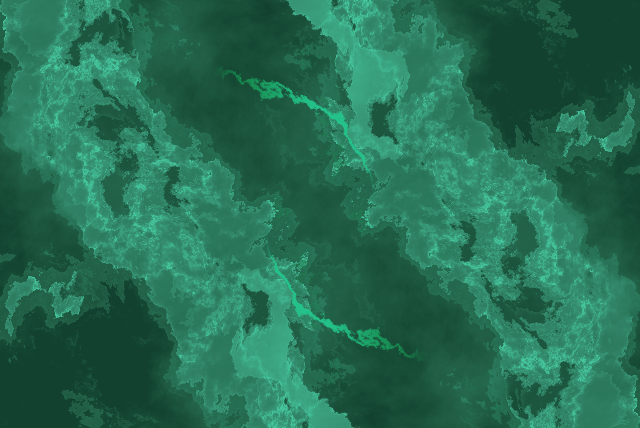
Give the GLSL for this texture, as a Shadertoy shader.

```glsl
const float SLANT = 0.55;            // lean of the two bands
const vec2 BAND_MIDDLE = vec2(0.34, 0.26);  // offset and half width at mid height
const vec2 BAND_END = vec2(0.39, 0.16);     // the same at top and bottom
const vec2 HOLLOW = vec2(0.13, 0.19);       // size of the dark centre
const float BASE_FREQ = 11.0;
const float LACUNARITY = 1.95;
const float GAIN = 0.66;
const int OCTAVES = 8;
const float ROUGHNESS = 0.47;
const float SHORE = 0.5;             // height where dark ground meets the bright plateau
const float SHELF = 0.29;            // height of the dim shelf below it
const float EDGE = 0.025;            // softness of crisp borders
const float CLOUD_EDGE = 0.35;       // softness of misty borders
const float RIM_WIDTH = 0.07;
const vec3 MOSS = vec3(0.09, 0.55, 0.31);
const vec3 VEIN = vec3(0.14, 0.76, 0.54);
const vec3 PALETTE[6] = vec3[6](
    vec3(0.07, 0.26, 0.185), vec3(0.13, 0.37, 0.27), vec3(0.15, 0.44, 0.33),
    vec3(0.19, 0.51, 0.40), vec3(0.22, 0.60, 0.47), vec3(0.27, 0.78, 0.62));
const mat3 TURN = mat3(0.0, 0.8, 0.6, -0.8, 0.36, -0.48, -0.6, -0.48, 0.64);

// Layered sines: each octave is turned and pushed along by the sum so far
float sineLayers(vec2 p, float seed) {
    vec3 q = vec3(p * BASE_FREQ, seed);
    float sum = 0.0, amp = 0.46;
    for (int i = 0; i < OCTAVES; i++) {
        sum += amp * dot(sin(q), cos(q.yzx));
        q = TURN * q * LACUNARITY + 0.8 * sum + 1.7;
        amp *= GAIN;
    }
    return sum;
}

// Noise that repeats under a half turn about the centre
float turnedNoise(vec2 p, float seed) {
    float side = smoothstep(-0.12, 0.12, p.x + SLANT * p.y);
    return mix(sineLayers(p, seed), sineLayers(-p, seed), side);
}

float line(float d, float width, float soft) {
    return 1.0 - smoothstep(width - soft, width + soft, abs(d));
}

// Step up with a lit lip on its upper side
float litStep(float d, float rise, float lip) {
    return smoothstep(-EDGE, EDGE, d) * (rise + lip * exp(-max(d, 0.0) / RIM_WIDTH));
}

vec3 shade(float tone) {
    float t = clamp(tone, 0.0, 1.0) * 5.0;
    int i = min(int(t), 4);
    return mix(PALETTE[i], PALETTE[i + 1], t - float(i));
}

void mainImage(out vec4 fragColor, in vec2 fragCoord) {
    vec2 p = (fragCoord - 0.5 * iResolution.xy) / iResolution.y;
    vec2 w = p + 0.035 * sin(p.yx * vec2(11.0, 9.0));
    float across = w.x + SLANT * w.y;
    float spread = sqrt(across * across + 0.004);

    float relief = turnedNoise(p, 2.3);
    float wisps = turnedNoise(p * 1.2, 7.9);
    float mist = turnedNoise(p * 0.6, 13.1);

    // Height: two slanted bands broken up by the relief, hollow at the centre
    vec2 band = mix(BAND_MIDDLE, BAND_END, smoothstep(0.0, 0.4, abs(p.y)));
    float offset = (spread - band.x) / band.y;
    float lift = 0.95 * exp(-offset * offset * offset * offset);
    vec2 core = p / HOLLOW;
    lift -= 0.5 * exp(-dot(core, core));
    float height = lift + ROUGHNESS * relief;

    // Dark ground with a dim shelf and faint contour threads
    float ground = 0.01 + 0.2 * lift + 0.08 * relief + 0.11 * mist;
    ground += 0.13 * (1.0 - smoothstep(0.35, 0.75, spread));
    ground += litStep(height - SHELF, 0.1, 0.2);
    ground += 0.13 * line(height - SHELF + 0.2, 0.03, 0.03) * smoothstep(0.0, 0.4, wisps);

    // Plateau with bright wisps, an inner terrace and ringed islands
    float ridge = pow(max(1.0 - abs(wisps), 0.0), 5.0);
    float plateau = 0.52 + 0.1 * mist + 0.36 * ridge;
    plateau += litStep(height - SHORE - 0.45, 0.05, 0.22);
    plateau += litStep(wisps - 0.5, 0.0, 0.32);
    plateau -= 0.38 * smoothstep(0.7, 0.7 + 2.0 * EDGE, wisps);

    // Shoreline: crisp with a lit rim, misty in places
    float misty = smoothstep(0.35, 0.8, mist);
    float soft = mix(EDGE, CLOUD_EDGE, misty);
    float above = height - SHORE;
    float rim = exp(-abs(above) / RIM_WIDTH) * (1.0 - misty);
    float tone = mix(ground, plateau + 0.36 * rim, smoothstep(-soft, soft, above));

    // Bright ribbon along the inner shore, with a dark channel beside it
    float lean = p.x + SLANT * p.y;
    float bend = (abs(p.y) - 0.34) / 0.1;
    float flow = abs(lean) - 0.23 - 0.1 * exp(-bend * bend) + 0.05 * relief;
    float reach = smoothstep(0.005, 0.04, lean * p.y + 0.01 * wisps);
    float ribbon = line(flow, mix(-0.02, 0.038, reach), 0.004);
    float brink = line(abs(flow) - 0.036, 0.001, 0.006);
    tone = mix(tone, 0.82 + 0.08 * mist + 0.12 * ridge + 0.15 * brink, ribbon);
    float gap = 0.014 * smoothstep(0.0, 0.5, wisps);
    float channel = line(flow - 0.06, gap, 0.004) * smoothstep(0.002, 0.006, gap);
    tone = mix(tone, 0.14, channel);
    vec3 color = shade(tone);

    // Mossy threads where the inner dark ground nears the bands
    float inner = 1.0 - smoothstep(0.12, 0.28, abs(across));
    float moss = line(wisps - 0.35, 0.05, 0.05) * inner * smoothstep(0.1, 0.4, height);
    color = mix(color, MOSS, 0.5 * moss * (1.0 - ribbon));

    // Glowing vein crossing the inner ground, once on each side
    vec2 q = p.y < 0.0 ? -p : p;
    float drop = max(q.x - 0.02, 0.0);
    float path = q.y - 0.26 + 0.2 * q.x + 18.0 * drop * drop + 0.045 * relief;
    float span = smoothstep(-0.26, -0.18, q.x) * (1.0 - smoothstep(0.1, 0.13, q.x));
    float thickness = mix(0.004, 0.011, smoothstep(-0.2, 0.12, q.x));
    vec3 veinColor = mix(MOSS, VEIN, smoothstep(-0.2, 0.0, q.x));
    color = mix(color, veinColor, line(path, thickness, 0.004) * span);

    fragColor = vec4(color, 1.0);
}
```
